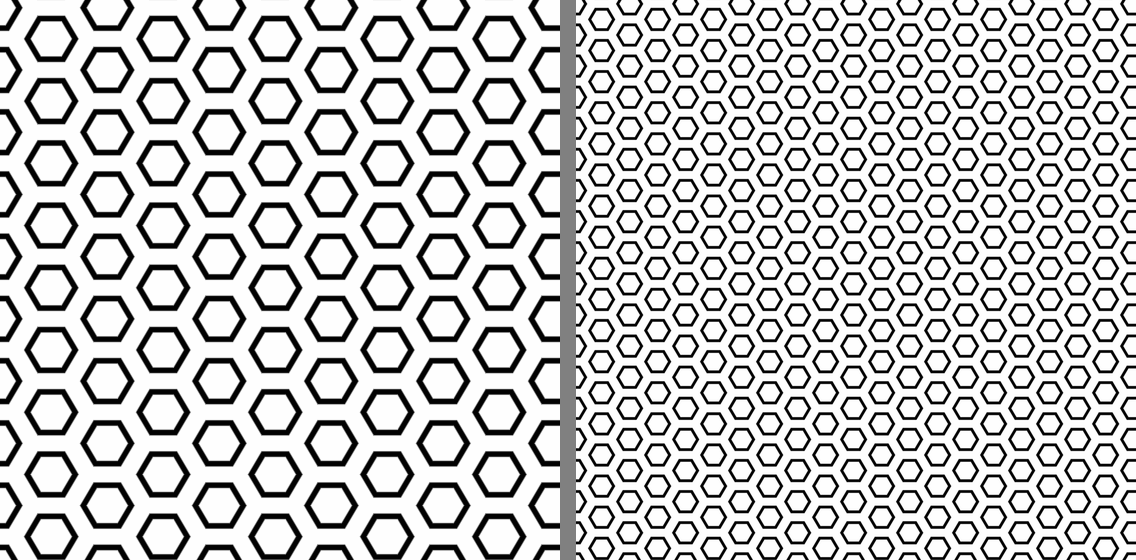
Left: one tile. Right: repeated 2 by 2.
Write a WebGL 1 fragment shader that draws this pattern.

```glsl
precision highp float;
// Staggered grid of separate black hexagon outlines on white.
uniform vec2 u_resolution;

const vec2 GRID = vec2(5.0, 9.0); // repeats across and down

// Distance from the centre, measured in flat-topped hexagons (apothem units).
float hexRadius(vec2 p) {
  p = abs(p);
  return max(p.y, dot(p, vec2(0.866, 0.5)));
}

// Distance to the middle of the nearest outline; center is in cell units.
float outlineDistance(vec2 uv, vec2 center) {
  vec2 p = (fract(uv * GRID - center + 0.5) - 0.5) / GRID;
  p.x /= 1.02; // hexagons are slightly wide
  return abs(hexRadius(p) - 0.0363);
}

void main() {
  vec2 uv = gl_FragCoord.xy / u_resolution;

  // Two interleaved lattices, half a cell apart
  vec2 center = vec2(0.458, 0.375);
  float d = min(outlineDistance(uv, center), outlineDistance(uv, center + 0.5));

  // Soft-edged stroke
  float soft = max(0.0017, 0.75 / min(u_resolution.x, u_resolution.y));
  float ink = 1.0 - smoothstep(-soft, soft, d - 0.00495);

  gl_FragColor = vec4(vec3(mix(0.995, 0.008, ink)), 1.0);
}
```
